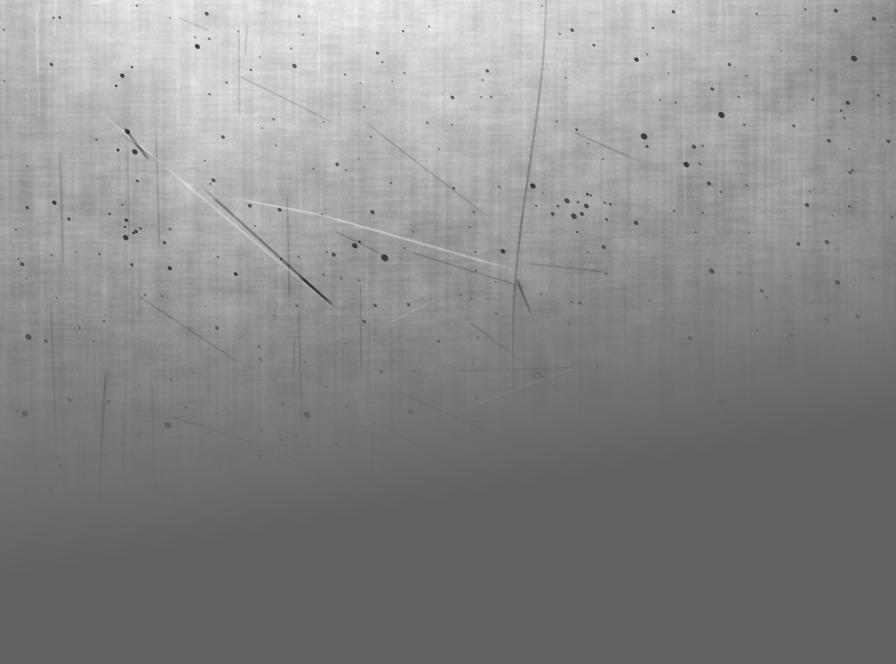
This texture is drawn by a WebGL 2 fragment shader. Its source:

```glsl
#version 300 es
precision highp float;
// Worn brushed metal: light from the top, fading to flat grey, with pits and scratches.

uniform vec2 u_resolution;
out vec4 fragColor;

const float BASE_GREY = 0.383;

vec2 hash22(vec2 p) {
  vec3 q = fract(p.xyx * vec3(0.1031, 0.1030, 0.0973));
  q += dot(q, q.yzx + 33.33);
  return fract((q.xx + q.yz) * q.zy);
}

float valueNoise(vec2 p) {
  vec2 i = floor(p), f = fract(p);
  f = f * f * (3.0 - 2.0 * f);
  float low = mix(hash22(i).x, hash22(i + vec2(1, 0)).x, f.x);
  float high = mix(hash22(i + vec2(0, 1)).x, hash22(i + vec2(1, 1)).x, f.x);
  return mix(low, high, f.y);
}

float fbm(vec2 p) {
  float sum = 0.0, amp = 0.5;
  for (int i = 0; i < 5; i++) {
    sum += amp * valueNoise(p);
    p = p * 2.03 + 17.3;
    amp *= 0.5;
  }
  return sum;
}

// Soft line between two points, tapered towards its ends.
float scratch(vec2 p, vec2 a, vec2 b, float width, float px) {
  vec2 pa = p - a, ba = b - a;
  float t = clamp(dot(pa, ba) / dot(ba, ba), 0.0, 1.0);
  float taper = smoothstep(0.0, 0.15, t) * (1.0 - smoothstep(0.8, 1.0, t));
  return (1.0 - smoothstep(width * 0.4, width + px, length(pa - ba * t))) * taper;
}

float pit(vec2 p, vec2 center, float radius, float px) {
  vec2 d = p - center;
  d.x += 0.25 * d.y;
  return 1.0 - smoothstep(radius - 0.5 * px, radius + px, length(d));
}

// One possible pit in each grid cell.
float pitField(vec2 p, float cells, float chance, float radius, float seed, float px) {
  vec2 id = floor(p * cells);
  vec2 place = hash22(id + seed), kind = hash22(id + seed + 41.7);
  vec2 center = (id + 0.15 + 0.7 * place) / cells;
  return step(kind.x, chance) * pit(p, center, radius * (0.45 + 0.55 * kind.y), px);
}

float pitCluster(vec2 p, vec2 center, vec2 spread, float seed, float px) {
  float mark = 0.0;
  for (int i = 0; i < 12; i++) {
    vec2 r = hash22(vec2(float(i), seed)), s = hash22(vec2(seed, float(i) + 9.0));
    mark = max(mark, pit(p, center + (r - 0.5) * spread, mix(0.0012, 0.0042, s.x * s.x), px));
  }
  return mark;
}

// Random hairlines; x is dark, y is light.
vec2 hairlines(vec2 p, float aspect, float px) {
  vec2 marks = vec2(0);
  for (int i = 0; i < 44; i++) {
    vec2 r = hash22(vec2(float(i), 3.7)), s = hash22(vec2(float(i), 71.3));
    vec2 a = vec2(r.x * aspect, 0.25 + 0.8 * r.y);
    bool upright = i % 2 == 0;
    if (upright) a.x *= mix(0.4, 1.0, s.y);
    vec2 dir = upright ? vec2(0.08 * (s.x - 0.5), -1.0) : vec2(1.0, 1.8 * (s.y - 0.5));
    float line = scratch(p, a, a + dir * mix(0.05, 0.22, s.x), 0.0012, px);
    if (s.y < 0.55) marks.x = max(marks.x, line);
    else marks.y = max(marks.y, line);
  }
  return marks;
}

void main() {
  vec2 uv = gl_FragCoord.xy / u_resolution;
  float aspect = u_resolution.x / u_resolution.y, px = 1.0 / u_resolution.y;
  vec2 p = vec2(uv.x * aspect, uv.y);

  // Broad light, dimmer at the left edge and the upper right corner.
  float rise = max(uv.y - mix(0.12, 0.36, uv.x), 0.0);
  float lift = 0.66 * pow(rise, 1.15) * (1.0 - 0.3 * (1.0 - smoothstep(0.0, 0.3, uv.x)));
  vec2 corner = (uv - vec2(1.0, 1.0)) / vec2(0.13, 0.2);
  lift -= 0.2 * exp(-dot(corner, corner));
  float wear = smoothstep(0.0, 0.24, lift);

  // Mottling and brushed grain in both directions.
  float tone = 0.13 * (fbm(p * 6.0) - 0.48) + 0.10 * (fbm(p * 32.0 + 8.0) - 0.48);
  tone += 0.045 * (valueNoise(p * vec2(28.0, 260.0)) - 0.5);
  tone += 0.05 * (valueNoise(p * vec2(190.0, 7.0)) - 0.5);
  tone += 0.035 * (valueNoise(p * 300.0) - 0.5);

  // Fine hairlines and the long scratches.
  vec2 fine = hairlines(p, aspect, px);
  tone += 0.05 * fine.y - 0.08 * fine.x;
  float bend = 0.773 + 0.049 * smoothstep(0.5, 1.0, p.y);
  float crease = 1.0 - smoothstep(0.0006, 0.0015 + px, abs(p.x - bend));
  tone -= 0.13 * crease * smoothstep(0.3, 0.6, p.y);
  tone += 0.08 * scratch(p, vec2(0.14, 0.84), vec2(0.54, 0.505), 0.0015, px);
  tone -= 0.20 * scratch(p, vec2(0.30, 0.722), vec2(0.51, 0.532), 0.0015, px);
  tone -= 0.22 * scratch(p, vec2(0.45, 0.585), vec2(0.505, 0.537), 0.0018, px);
  tone -= 0.25 * scratch(p, vec2(0.185, 0.81), vec2(0.226, 0.757), 0.0018, px);
  tone += 0.11 * scratch(p, vec2(0.36, 0.70), vec2(0.50, 0.673), 0.0014, px);
  tone += 0.13 * scratch(p, vec2(0.47, 0.680), vec2(0.78, 0.592), 0.0015, px);
  tone += 0.08 * scratch(p, vec2(0.67, 0.374), vec2(0.89, 0.455), 0.0014, px);
  tone -= 0.18 * scratch(p, vec2(0.777, 0.583), vec2(0.801, 0.524), 0.0015, px);
  tone -= 0.14 * scratch(p, vec2(0.160, 0.45), vec2(0.149, 0.26), 0.0015, px);

  // Scattered pits, then the denser groups.
  float pits = pitField(p, 9.0, 0.32, 0.0050, 5.0, px);
  pits = max(pits, 0.8 * pitField(p, 17.0, 0.34, 0.0029, 23.0, px));
  pits = max(pits, 0.55 * pitField(p, 30.0, 0.20, 0.0018, 57.0, px));
  pits = max(pits, pitCluster(p, vec2(0.196, 0.76), vec2(0.045, 0.28), 2.0, px));
  pits = max(pits, 0.85 * pitCluster(p, vec2(0.90, 0.68), vec2(0.14, 0.06), 6.0, px));

  float grey = BASE_GREY + max(lift, 0.0) + tone * wear;
  grey = mix(grey, 0.16, 0.85 * pits * wear);
  fragColor = vec4(vec3(clamp(grey, 0.0, 1.0)), 1.0);
}
```
